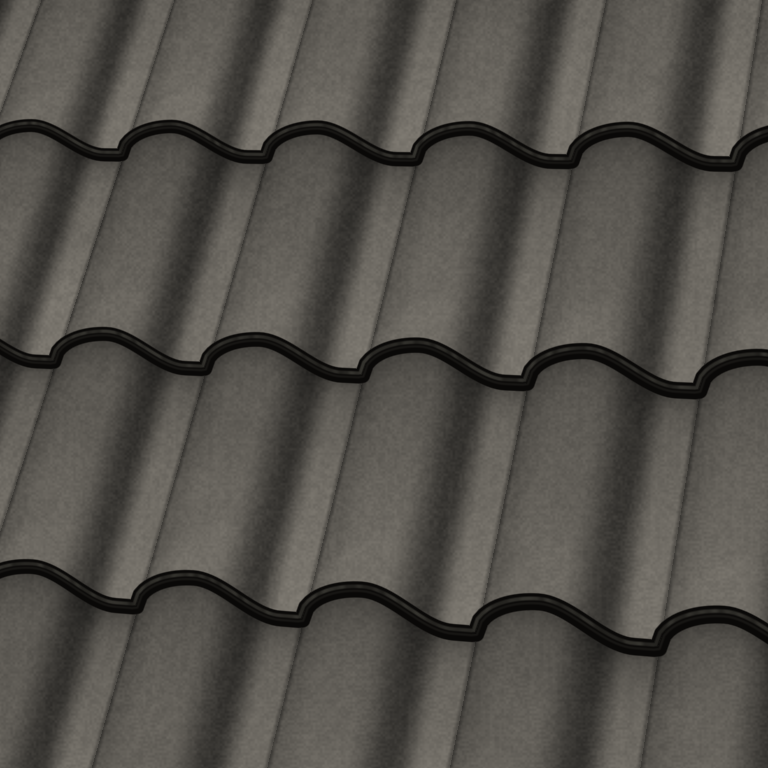
Reproduce this texture procedurally as a WebGL 1 fragment shader.

```glsl
precision highp float;
// Dark grey interlocking roof tiles with rolled waves and glossy black rims, in perspective.

uniform vec2 u_resolution;

#define TINT vec3(1.0, 0.965, 0.90)
#define RIM_COLOR vec3(0.035, 0.03, 0.026)
#define GLOSS_COLOR vec3(0.21, 0.205, 0.185)
#define WAVE_HEIGHT 0.205
#define RIM_LIFT 0.035
#define RIM_RADIUS 0.047
#define SHADOW 0.42
#define GRAIN 0.045
#define TILE_VARIATION 0.05
#define CURVE_STEP 0.025

// Perspective of the roof plane: one column, one course, start and vanishing terms
const vec2 COLUMN = vec2(0.1803, -0.0012);
const vec2 COURSE = vec2(-0.0922, 0.2444);
const vec2 START = vec2(0.1589, 0.2083);
const vec2 VANISH = vec2(-0.02015, -0.05385);

float hash(vec2 p) {
  return fract(sin(dot(p, vec2(127.1, 311.7))) * 43758.5453);
}

float noise(vec2 p) {
  vec2 i = floor(p), f = fract(p);
  f = f * f * (3.0 - 2.0 * f);
  return mix(mix(hash(i), hash(i + vec2(1, 0)), f.x),
             mix(hash(i + vec2(0, 1)), hash(i + vec2(1, 1)), f.x), f.y);
}

// Height of the tile wave: steep round shoulder, long fall, flat trough
float wave(float u) {
  float f = fract(u);
  float rise = 1.0 - min(f / 0.35, 1.0);
  float shoulder = sqrt(max(1.0 - rise * rise, 0.0));
  return RIM_LIFT + WAVE_HEIGHT * shoulder * (1.0 - smoothstep(0.35, 0.87, f));
}

float segmentDistance(vec2 p, vec2 a, vec2 b) {
  vec2 ab = b - a;
  return length(p - a - ab * clamp(dot(p - a, ab) / dot(ab, ab), 0.0, 1.0));
}

// Distance to the wave, from short chords on either side of the point
float waveDistance(vec2 q) {
  float middle = floor(q.x / CURVE_STEP);
  float nearest = 1.0;
  for (int i = -5; i <= 5; i++) {
    float a = (middle + float(i)) * CURVE_STEP + 0.0001;
    float b = a + CURVE_STEP;
    nearest = min(nearest, segmentDistance(q, vec2(a, wave(a)), vec2(b, wave(b))));
  }
  return nearest;
}

// Brightness across one tile: lit roll, shaded flank, pale trough, dark seam
float tileTone(float f) {
  float tone = mix(0.325, 0.375, smoothstep(0.0, 0.2, f));
  tone = mix(tone, 0.205, smoothstep(0.40, 0.67, f));
  tone = mix(tone, 0.425, smoothstep(0.68, 0.86, f));
  float seam = min(f, 1.0 - f);
  return tone * mix(0.72, 1.0, smoothstep(0.0, 0.03, seam));
}

void main() {
  vec2 p = gl_FragCoord.xy / u_resolution;
  p.y = 1.0 - p.y;

  // Canvas to roof plane
  vec2 a = COLUMN - VANISH.x * p;
  vec2 b = COURSE - VANISH.y * p;
  vec2 r = p - START;
  vec2 roof = vec2(r.x * b.y - r.y * b.x, a.x * r.y - a.y * r.x) / (a.x * b.y - a.y * b.x);

  // Rims: count the courses above this point and gather rim and shadow
  float row = -1.0, shadow = 0.0, rim = 0.0, gloss = 0.0;
  for (int i = 0; i < 4; i++) {
    float v = float(i);
    float u = (r.x - b.x * v) / a.x;
    float depth = 1.0 + dot(VANISH, vec2(u, v));
    float width = a.x / depth;
    float base = (COLUMN.y * u + COURSE.y * v + START.y) / depth;
    vec2 q = vec2(u, (base - p.y) / width);
    float above = q.y - wave(u);
    if (above < 0.0) {
      row = v;
      shadow = exp(above * 9.0);
    }
    if (abs(q.y - 0.12) < 0.35) {
      float pixel = 1.0 / (u_resolution.y * width);
      float d = waveDistance(q);
      float side = d * sign(above);
      rim = max(rim, 1.0 - smoothstep(-pixel, pixel, d - RIM_RADIUS));
      float line = 1.0 - smoothstep(0.003, 0.012 + pixel, abs(side - 0.018));
      float fine = 1.0 - smoothstep(0.0, 0.008 + pixel, abs(side + 0.008));
      gloss = max(gloss, line * (0.5 + 0.5 * noise(vec2(u * 30.0, v))) + 0.3 * fine);
    }
  }

  // Tile surface: lighter towards its lower end, with a faint diagonal scuff
  float f = fract(roof.x);
  float along = roof.y - row + 0.75 * wave(roof.x);
  float tone = tileTone(f) * mix(0.95, 1.10, smoothstep(0.0, 1.0, along));
  float scuff = smoothstep(0.0, 0.10, along + 0.45 * f - 0.85 - 0.5 * f * f);
  tone *= 1.0 + 0.05 * scuff * (1.0 - smoothstep(0.35, 0.6, f));
  tone *= 1.0 + TILE_VARIATION * (hash(vec2(floor(roof.x), row)) - 0.5);

  // Fine grain and soft mottling
  tone += GRAIN * (noise(p * 330.0) - 0.5) + 0.6 * GRAIN * (noise(p * 150.0 + 7.0) - 0.5);
  tone *= 1.0 + 0.06 * (noise(p * 16.0) - 0.5);
  tone *= 1.0 - SHADOW * shadow;

  vec3 color = mix(tone * TINT, mix(RIM_COLOR, GLOSS_COLOR, min(gloss, 1.0)), rim);
  gl_FragColor = vec4(color, 1.0);
}
```
